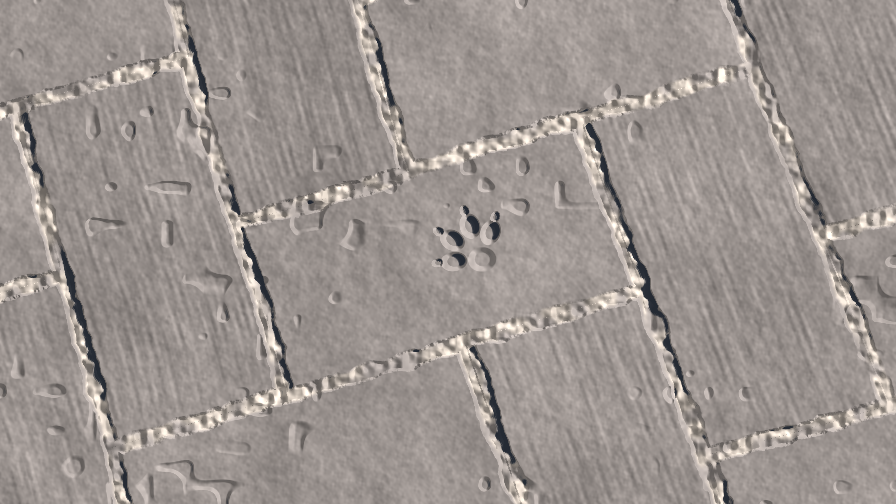
This texture is drawn by a WebGL 1 fragment shader. Its source:

```glsl
precision highp float;
// Worn stone pavers in a tilted 2:1 herringbone, with sandy joints and one paw print.
// A height field (pavers, joints, pits, print) is lit by a low sun from the right:
// its slope gives the grain and a short march toward the sun gives the cast shadows.

uniform vec2 u_resolution;

// Lattice, in canvas heights: one step is the short side of a paver
const vec2 ORIGIN = vec2(0.4745, 0.5556);
const vec2 AXIS_U = vec2(0.3426, 0.1042);
const vec2 AXIS_V = vec2(0.1007, -0.3356);
const float BEND = 0.0093;
const float WOBBLE = 0.05;

// Relief
const float JOINT_HALF = 0.043;
const float JOINT_DEPTH = 0.017;
const float GRAVEL = 0.010;
const float ROUGHNESS = 0.010;
const float PIT_DEPTH = 0.007;
const float SCRATCH = 0.0012;
const vec2 PAW_POS = vec2(0.958, 0.486);
const float PAW_DEPTH = 0.017;

// Light
const vec2 SUN_DIR = vec2(0.906, 0.423);
const float SUN_SLOPE = 0.8;
const float SHADOW_STEP = 0.0035;
const float SLOPE_GAIN = 0.85;

// Colours
const vec3 STONE = vec3(0.600, 0.570, 0.555);
const vec3 MORTAR = vec3(0.800, 0.755, 0.710);
const vec3 SHADOW = vec3(0.120, 0.145, 0.185);

float hash(vec2 p) {
  vec3 q = fract(p.xyx * 0.1031);
  q += dot(q, q.yzx + 33.33);
  return fract((q.x + q.y) * q.z);
}

float noise(vec2 p) {
  vec2 i = floor(p), f = fract(p);
  f = f * f * (3.0 - 2.0 * f);
  return mix(mix(hash(i), hash(i + vec2(1.0, 0.0)), f.x),
             mix(hash(i + vec2(0.0, 1.0)), hash(i + 1.0), f.x), f.y);
}

float fbm(vec2 p) {
  float sum = 0.0, amp = 0.5;
  for (int k = 0; k < 5; k++) {
    sum += amp * noise(p);
    p = mat2(1.7, 1.2, -1.2, 1.7) * p + 7.3;
    amp *= 0.5;
  }
  return sum;
}

// Canvas to lattice coordinates, with the slight fan of the rows removed
vec2 solveAxes(vec2 q) {
  float det = AXIS_U.x * AXIS_V.y - AXIS_U.y * AXIS_V.x;
  return vec2(q.x * AXIS_V.y - q.y * AXIS_V.x, AXIS_U.x * q.y - AXIS_U.y * q.x) / det;
}

vec2 toLattice(vec2 p) {
  vec2 q = p - ORIGIN, g = solveAxes(q);
  q.x -= BEND * g.x * g.y;
  return solveAxes(q) + WOBBLE * (vec2(noise(p * 3.0), noise(p * 3.0 + 17.0)) - 0.5);
}

// Distance to the paver edge; also its corner cell and whether it stands upright
float herringbone(vec2 g, out vec2 id, out float upright) {
  id = floor(g);
  float phase = floor(mod(id.x + id.y + 0.5, 4.0));
  upright = step(1.5, phase);
  id -= mod(phase, 2.0) * vec2(1.0 - upright, upright);
  vec2 size = vec2(2.0 - upright, 1.0 + upright);
  vec2 edge = min(g - id, size - g + id);
  return min(edge.x, edge.y);
}

float dimple(vec2 q, vec2 radii) {
  return 1.0 - smoothstep(0.55, 1.1, length(q / radii));
}

// Pad, with toes and claws fanned around it
float pawPrint(vec2 p) {
  vec2 q = p - PAW_POS;
  float depth = 0.55 * dimple(q, vec2(0.026, 0.023));
  for (int k = 0; k < 4; k++) {
    float angle = 1.27 + 0.65 * float(k), spread = (float(k) - 1.5) / 1.5;
    vec2 dir = vec2(cos(angle), sin(angle));
    vec2 r = vec2(dot(q, dir) - 0.072 + 0.016 * spread * spread, dot(q, vec2(-dir.y, dir.x)));
    depth = max(depth, dimple(r, vec2(0.024, 0.018)));
    depth = max(depth, 0.6 * dimple(r - vec2(0.032, 0.0), vec2(0.011, 0.008)));
  }
  return depth;
}

float height(vec2 p, out float joint, out vec2 id) {
  float upright;
  vec2 g = toLattice(p);
  float d = herringbone(g, id, upright) + 0.06 * (fbm(p * 22.0) - 0.48);
  joint = 1.0 - smoothstep(JOINT_HALF - 0.012, JOINT_HALF + 0.012, d);
  float fill = JOINT_DEPTH * (0.3 + noise(p * 7.0 + 40.0)) - GRAVEL * noise(p * 75.0);
  float pits = smoothstep(0.76, 0.9, noise(p * 27.0)) * smoothstep(0.45, 0.7, noise(p * 5.0 + 9.0));
  float stone = ROUGHNESS * fbm(p * 10.0) - PIT_DEPTH * pits - PAW_DEPTH * pawPrint(p);
  stone += SCRATCH * upright * noise(g * vec2(42.0, 4.0));
  return stone - joint * fill;
}

void main() {
  vec2 p = gl_FragCoord.xy / u_resolution.y;
  float joint, unusedJoint;
  vec2 id, unusedId;
  float h = height(p, joint, id);

  // Slope toward the sun, and how far the relief blocks it
  float slope = (h - height(p + SUN_DIR * 0.003, unusedJoint, unusedId)) / 0.003;
  float block = 0.0;
  for (int k = 1; k <= 6; k++) {
    float t = SHADOW_STEP * float(k);
    block = max(block, height(p + SUN_DIR * t, unusedJoint, unusedId) - h - SUN_SLOPE * t);
  }

  // Stone tone per paver, broad stains, fine grain, then sand in the joints
  float tone = 1.0 + 0.07 * (hash(id + 50.0) - 0.5) + 0.22 * (fbm(p * 5.0 + 3.0) - 0.48);
  tone += 0.12 * (noise(p * 130.0) - 0.5);
  float sand = joint * smoothstep(0.15, 0.6, noise(p * 34.0 + 5.0));
  vec3 color = mix(STONE * tone, MORTAR * (0.8 + 0.35 * noise(p * 110.0)), sand);
  color *= 1.0 + SLOPE_GAIN * clamp(slope, -0.4, 0.3);
  color = mix(color, SHADOW, 0.92 * smoothstep(0.0, 0.0035, block));
  gl_FragColor = vec4(color, 1.0);
}
```
